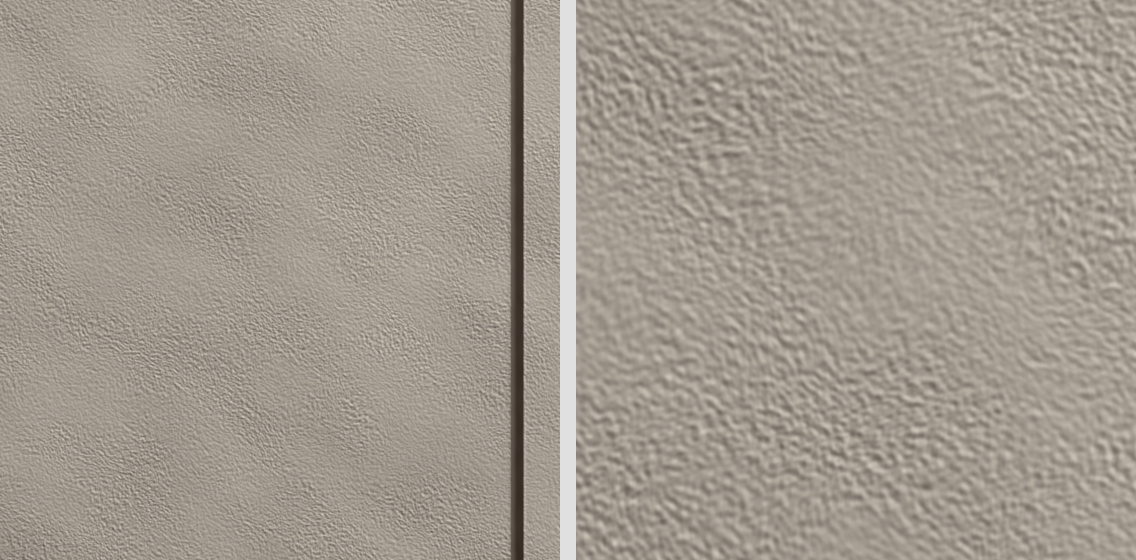
Left, the full canvas; right, a detail of the centre.
Write a Shadertoy shader that draws this texture.

```glsl
// Matt greige stone tile with a fine embossed grain and one dark upright joint.
// The grain is gradient noise lit by a short height difference; slow noise
// varies its roughness and the tone, and distance to the joint shades the gap.

vec2 randomDirection(vec2 cell) {
    uvec2 q = uvec2(ivec2(cell)) * uvec2(1597u, 3812u) + uvec2(7919u, 104u);
    uint n = (q.x ^ (q.y * 7121u)) * 26699u;
    n = (n ^ (n >> 15)) * 31337u;
    n ^= n >> 13;
    float angle = float(n & 65535u) * 6.28319 / 65536.0;
    return vec2(cos(angle), sin(angle));
}

float gradientNoise(vec2 p) {
    vec2 i = floor(p), f = p - i;
    vec2 u = f * f * f * (f * (f * 6.0 - 15.0) + 10.0);
    vec2 e = vec2(1.0, 0.0);
    float a = dot(randomDirection(i), f);
    float b = dot(randomDirection(i + e), f - e);
    float c = dot(randomDirection(i + e.yx), f - e.yx);
    float d = dot(randomDirection(i + 1.0), f - 1.0);
    return mix(mix(a, b, u.x), mix(c, d, u.x), u.y);
}

float fbm(vec2 p) {
    float sum = 0.0, amplitude = 1.0;
    for (int k = 0; k < 4; k++) {
        sum += amplitude * gradientNoise(p);
        p = mat2(1.6, 1.2, -1.2, 1.6) * p + 17.3;
        amplitude *= 0.55;
    }
    return sum;
}

// Height of the pitted surface, with grains slightly drawn out down to the right
float grainHeight(vec2 p) {
    vec2 along = vec2(dot(p, vec2(0.82, -0.57)), dot(p, vec2(0.57, 0.82)));
    return gradientNoise(along * vec2(145.0, 190.0))
         + 0.55 * gradientNoise(p * 245.0 + 31.7)
         + 0.45 * gradientNoise(along * vec2(70.0, 95.0) + 8.1);
}

void mainImage(out vec4 fragColor, in vec2 fragCoord) {
    vec2 uv = fragCoord / iResolution.y;
    float pixel = 1.0 / iResolution.y;

    // Broad cloudy patches, stretched along the falling diagonal
    vec2 drift = vec2(uv.x * 0.85 - uv.y * 0.5, uv.x * 0.6 + uv.y);
    float cloud = fbm(drift * vec2(3.2, 5.0) + 4.6);
    float patches = fbm(drift * vec2(4.5, 6.5) + 23.0);
    float rough = mix(0.62, 1.3, smoothstep(-0.4, 0.45, patches));

    // Relief lit from the upper right, gently bent by a slow warp
    vec2 bend = vec2(gradientNoise(uv * 11.0), gradientNoise(uv * 11.0 + 50.0));
    vec2 p = uv + 0.012 * bend;
    float relief = grainHeight(p) - grainHeight(p + vec2(0.0014, 0.0023));

    // Stone tone: paler at the top right, a little darker where it is rough
    float tone = 0.15 * rough * relief + 0.035 * cloud - 0.025 * patches;
    tone += 0.025 * (uv.x - 0.5) + 0.03 * (uv.y - 0.5);
    vec3 color = vec3(0.635, 0.602, 0.562) + tone * vec3(1.0, 1.0, 0.98);

    // Joint: soft outer shade, pale right lip, then the dark gap itself
    float across = uv.x - 0.9235 + 0.0006 * gradientNoise(uv * vec2(1.0, 60.0));
    float gap = abs(across) - 0.0112;
    color *= 1.0 - 0.12 * exp(-max(gap, 0.0) / 0.003);
    color += 0.09 * exp(-pow((across - 0.0145) / 0.0018, 2.0));
    vec3 gapColor = mix(vec3(0.37, 0.33, 0.30), vec3(0.23, 0.19, 0.16),
                        smoothstep(-0.009, 0.001, across));
    gapColor += 0.03 * (uv.y - 0.5) + 0.02 * gradientNoise(uv * vec2(90.0, 25.0));
    float edge = max(0.0014, pixel);
    color = mix(color, gapColor, 1.0 - smoothstep(-edge, edge, gap));

    fragColor = vec4(clamp(color, 0.0, 1.0), 1.0);
}
```
